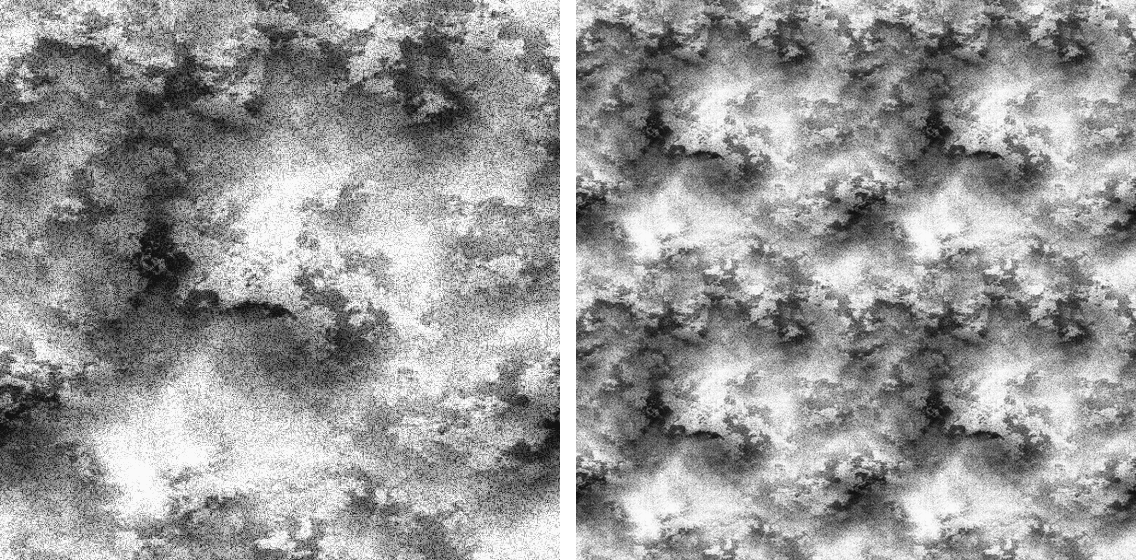
Left, the tile; right, the same tile 2 across and 2 down.
Reproduce this texture procedurally as a WebGL 1 fragment shader.

```glsl
precision highp float;
// Grainy monochrome clouds: soft light and dark masses from wrapping noise,
// broken into ragged flecks along their upper edges and fading smoothly below,
// then covered by a fine skewed grain. Every layer repeats a whole number of times.

uniform vec2 u_resolution;

float hash(vec2 cell) {
  vec3 q = fract(cell.xyx * 0.1031);
  q += dot(q, q.yzx + 33.33);
  return fract((q.x + q.y) * q.z);
}

// Value noise with a whole number of cells across the tile
float noise(vec2 uv, vec2 cells, float seed) {
  vec2 grid = uv * cells;
  vec2 cell = floor(grid);
  vec2 f = grid - cell;
  f = f * f * f * (f * (f * 6.0 - 15.0) + 10.0);
  vec2 a = mod(cell, cells) + seed;
  vec2 b = mod(cell + 1.0, cells) + seed;
  return mix(mix(hash(a), hash(vec2(b.x, a.y)), f.x),
             mix(hash(vec2(a.x, b.y)), hash(b), f.x), f.y);
}

// Layered noise, normalised to 0..1
float layers(vec2 uv, vec2 cells, float gain, float seed) {
  float sum = 0.0, total = 0.0, weight = 1.0;
  for (int i = 0; i < 4; i++) {
    sum += weight * noise(uv, cells, seed + float(i) * 19.0);
    total += weight;
    weight *= gain;
    cells *= 2.0;
  }
  return sum / total;
}

float clouds(vec2 uv) {
  return layers(uv, vec2(4.0, 5.0), 0.5, 7.0);
}

void main() {
  vec2 uv = gl_FragCoord.xy / u_resolution;

  // Bend the masses so they do not follow the noise grid
  vec2 bend = vec2(layers(uv, vec2(5.0), 0.5, 101.0),
                   layers(uv, vec2(5.0), 0.5, 211.0)) - 0.5;
  vec2 warped = uv + 0.16 * bend;
  float tone = 0.63 + 1.5 * (clouds(warped) - 0.5);

  // Flecks gather where the masses brighten upwards
  vec2 rise = vec2(0.0, 0.03);
  float slope = clouds(warped + rise) - clouds(warped - rise);
  float ragged = smoothstep(-0.08, 0.14, slope);
  float flecks = layers(uv + 0.03 * bend, vec2(22.0, 32.0), 0.75, 307.0);
  float calm = smoothstep(0.72, 0.98, tone);
  tone += mix(0.1, 0.42, ragged) * (1.0 - 0.8 * calm)
        * (smoothstep(0.39, 0.61, flecks) - 0.5);

  // Sparse dark dots on light ground, weaker in the deepest and brightest parts
  float grain = sqrt(noise(uv - 0.5 / 512.0, vec2(512.0), 3.0)) - 0.667;
  float strength = mix(0.36, 0.75, smoothstep(0.1, 0.55, tone))
                 * (1.0 - 0.5 * smoothstep(0.75, 1.05, tone));
  float grey = clamp(tone + strength * grain, 0.07, 0.98);

  gl_FragColor = vec4(vec3(grey), 1.0);
}
```
